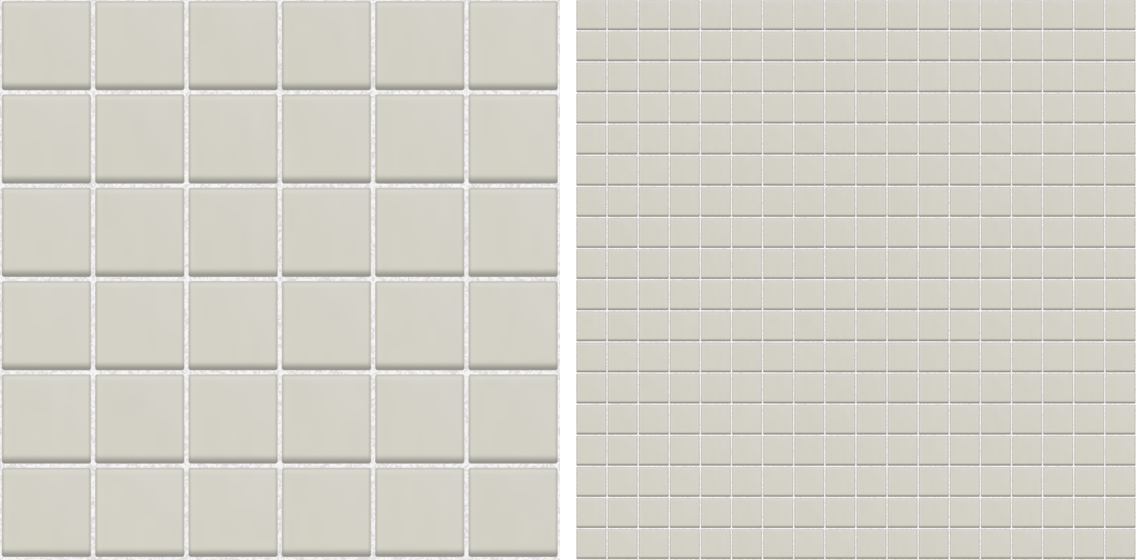
Left: one tile. Right: repeated 3 by 3.
This texture is drawn by a three.js fragment shader. Its source:

```glsl
varying vec2 vUv;

const float TILES = 6.0;
const vec2 TILE_CENTER = vec2(0.4975, 0.511);
const float TILE_HALF = 0.477;
const float CORNER_RADIUS = 0.028;
const float EDGE_SOFTNESS = 0.010;

const vec3 GLAZE = vec3(0.828, 0.820, 0.772);
const vec3 GLAZE_COOL = vec3(0.832, 0.824, 0.790);
const vec3 HIGHLIGHT = vec3(0.860, 0.855, 0.825);
const vec3 SHADOW = vec3(0.555, 0.548, 0.525);
const vec3 GROUT_DARK = vec3(0.865, 0.858, 0.855);
const vec3 GROUT_LIGHT = vec3(0.965, 0.962, 0.960);

float hash(vec2 p) {
  vec3 q = fract(vec3(p.xyx) * 0.1031);
  q += dot(q, q.yzx + 33.33);
  return fract((q.x + q.y) * q.z);
}

// Value noise that wraps after a whole number of cells
float wrapNoise(vec2 uv, vec2 cells) {
  vec2 p = uv * cells;
  vec2 i = floor(p);
  vec2 f = fract(p);
  f = f * f * (3.0 - 2.0 * f);
  float a = hash(mod(i, cells));
  float b = hash(mod(i + vec2(1.0, 0.0), cells));
  float c = hash(mod(i + vec2(0.0, 1.0), cells));
  float d = hash(mod(i + vec2(1.0, 1.0), cells));
  return mix(mix(a, b, f.x), mix(c, d, f.x), f.y);
}

float roundedBox(vec2 p, float halfSize, float radius) {
  vec2 q = abs(p) - halfSize + radius;
  return length(max(q, 0.0)) + min(max(q.x, q.y), 0.0) - radius;
}

// 1 at the rim, falling to 0 at the given depth
float rim(float depth, float width) {
  return 1.0 - smoothstep(0.0, width, depth);
}

vec3 groutColor(vec2 uv) {
  float grain = 0.6 * wrapNoise(uv, vec2(300.0)) + 0.4 * wrapNoise(uv, vec2(150.0));
  return mix(GROUT_DARK, GROUT_LIGHT, smoothstep(0.1, 0.75, grain));
}

vec3 tileColor(vec2 p, vec2 id, vec2 uv) {
  vec2 fromLow = p + TILE_HALF;
  vec2 fromHigh = TILE_HALF - p;

  // Glaze: cooler towards the upper right, with faint cloudy streaks
  float cool = smoothstep(-0.35, 0.6, p.x + p.y);
  vec3 color = mix(GLAZE, GLAZE_COOL, cool);
  float cloud = wrapNoise(uv, vec2(48.0, 18.0)) - 0.5;
  color += 0.008 * cloud + 0.006 * (hash(id) - 0.5);

  // Soft light below the upper edge and inside the left edge
  float topLight = smoothstep(0.01, 0.035, fromHigh.y) * rim(fromHigh.y - 0.03, 0.06);
  float leftLight = smoothstep(0.02, 0.05, fromLow.x) * rim(fromLow.x - 0.04, 0.06);
  color = mix(color, HIGHLIGHT, max(0.6 * topLight, 0.25 * leftLight));

  // Rounded rims: a deep lower shadow and thin shading on the other sides
  float lower = 0.92 * pow(rim(fromLow.y, 0.115), 1.35);
  float sides = 0.36 * max(rim(fromLow.x, 0.035), rim(fromHigh.x, 0.04));
  float upper = 0.24 * rim(fromHigh.y, 0.028);
  float shade = 1.0 - (1.0 - lower) * (1.0 - sides) * (1.0 - upper);
  return mix(color, SHADOW, shade);
}

void main() {
  vec2 grid = vUv * TILES;
  vec2 id = mod(floor(grid), TILES);
  vec2 p = fract(grid) - TILE_CENTER;

  float dist = roundedBox(p, TILE_HALF, CORNER_RADIUS);
  float cover = 1.0 - smoothstep(-EDGE_SOFTNESS, EDGE_SOFTNESS, dist);

  vec3 color = mix(groutColor(vUv), tileColor(p, id, vUv), cover);
  gl_FragColor = vec4(color, 1.0);
}
```
